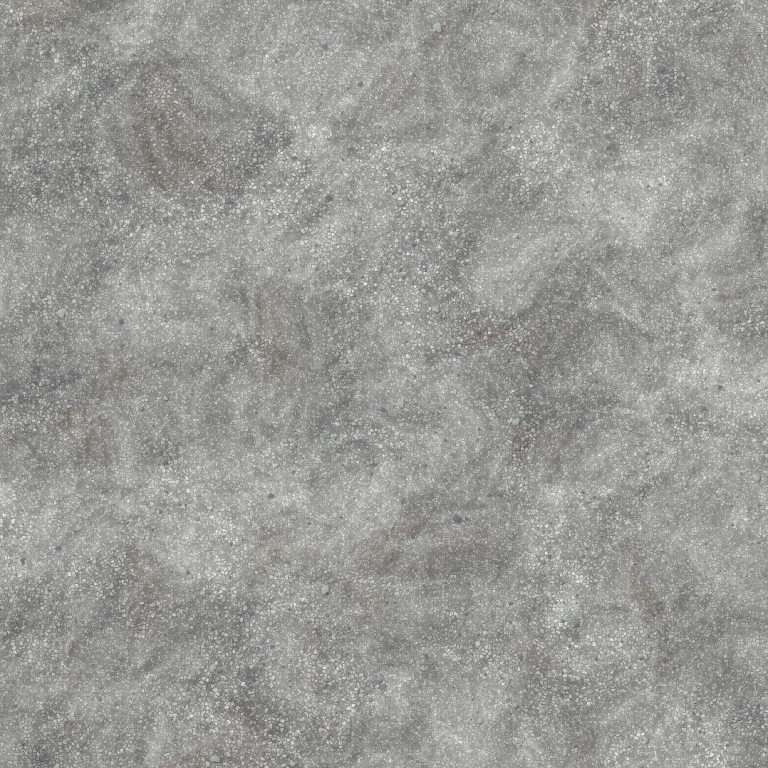
Reproduce this texture procedurally as a WebGL 2 fragment shader.

```glsl
#version 300 es
precision highp float;
// Dusty grey gravel ground: warped soft cellular clouds give the broad tone
// and rough relief, two layers of irregular cells give the grit, and sparse
// chipped pebbles with small contact shadows lie on top in the coarse patches.

#define BASE_TONE 0.615
#define CLOUD_FREQ 7.5
#define CLOUD_CONTRAST 0.24
#define RELIEF 0.16
#define WARP 0.085
#define GRIT_CELLS 195.0
#define DUST_CELLS 310.0
#define GRIT_CONTRAST 0.26
#define PEBBLE_SHARE 0.30
#define STAIN vec3(0.014, 0.001, -0.014)

uniform vec2 u_resolution;
out vec4 fragColor;

// Three random values per integer cell
vec3 hash3(vec2 cell, float seed) {
    uvec3 q = uvec3(ivec3(vec3(cell, seed)) + 4096);
    q = q * 1664525u + 1013904223u;
    q.x += q.y * q.z; q.y += q.z * q.x; q.z += q.x * q.y;
    q ^= q >> 16u;
    q.x += q.y * q.z; q.y += q.z * q.x; q.z += q.x * q.y;
    return vec3(q >> 8u) / 16777216.0;
}

// Soft cellular noise: cell values blended by distance, centred on zero
float softCells(vec2 p, float seed) {
    vec2 cell = floor(p);
    float sum = 0.0, weight = 0.0;
    for (int y = -1; y <= 1; y++)
    for (int x = -1; x <= 1; x++) {
        vec2 c = cell + vec2(x, y);
        vec3 h = hash3(c, seed);
        vec2 d = c + 0.15 + 0.7 * h.xy - p;
        float w = exp(-4.5 * dot(d, d));
        sum += w * (h.z - 0.5);
        weight += w;
    }
    return sum / weight;
}

float clouds(vec2 p) {
    float total = 0.0, amp = 0.5;
    for (int i = 0; i < 6; i++) {
        total += amp * softCells(p, float(i));
        p = mat2(1.6, 1.2, -1.2, 1.6) * p + 7.3;
        amp *= 0.74;
    }
    return total;
}

// Grit: brightness per cell, fading to dark at the borders
float grains(vec2 p, float seed) {
    vec2 cell = floor(p);
    float nearest = 9.0, second = 9.0, tone = 0.0;
    for (int y = -1; y <= 1; y++)
    for (int x = -1; x <= 1; x++) {
        vec2 c = cell + vec2(x, y);
        vec3 h = hash3(c, seed);
        float d = length(c + h.xy - p);
        if (d < nearest) { second = nearest; nearest = d; tone = h.z; }
        else second = min(second, d);
    }
    return mix(tone, tone * tone, 0.3) * smoothstep(0.0, 0.55, second - nearest);
}

// One layer of scattered pebbles painted over the ground colour
vec3 addPebbles(vec3 ground, vec2 uv, float cells, float share, float pixel) {
    vec2 p = uv * cells, cell = floor(p);
    vec3 place = hash3(cell, cells);
    vec3 look = hash3(cell, cells + 1.0);
    if (place.z > share) return ground;
    vec2 d = p - cell - mix(vec2(0.34), vec2(0.66), place.xy);
    float angle = atan(d.y, d.x) + 6.283 * look.x;
    float radius = mix(0.10, 0.23, look.y * look.y);
    radius *= 1.0 + 0.16 * sin(2.0 * angle) + 0.14 * sin(3.0 * angle + 9.0 * look.z);
    float soft = max(0.04, 0.8 * pixel * cells);
    float body = 1.0 - smoothstep(-soft, soft, length(d) - radius);
    float shadow = 1.0 - smoothstep(-0.05, 0.1, length(d - vec2(0.05, -0.07)) - radius);
    vec3 slate = vec3(0.44, 0.47, 0.49), pale = vec3(0.72, 0.76, 0.74);
    vec3 stone = mix(slate, pale, smoothstep(0.05, 0.5, look.z));
    stone += 0.12 * smoothstep(0.93, 0.97, look.z);
    stone += 0.25 * dot(d, vec2(-0.6, 0.8));
    ground *= 1.0 - 0.22 * shadow;
    return mix(ground, stone, 0.8 * body);
}

void main() {
    float side = min(u_resolution.x, u_resolution.y);
    vec2 uv = gl_FragCoord.xy / side;
    float pixel = 1.0 / side;

    // Broad tone and soft side-lit hollows
    vec2 bend = vec2(softCells(uv * 9.0, 11.0), softCells(uv * 9.0, 12.0));
    vec2 p = (uv + WARP * bend) * CLOUD_FREQ;
    float cloud = clouds(p);
    float slope = cloud - clouds(p + vec2(0.07, -0.09));
    float coarse = smoothstep(-0.2, 0.35,
        softCells(uv * 8.0 + bend, 21.0) + 0.8 * softCells(uv * 23.0, 22.0));

    // Grit, rougher where the ground is coarse; the fine dust is everywhere
    float grit = mix(0.4, 0.95, coarse) * (grains(uv * GRIT_CELLS, 31.0) - 0.23)
               + 0.75 * (grains(uv * DUST_CELLS, 32.0) - 0.23);
    float tone = BASE_TONE + CLOUD_CONTRAST * cloud + RELIEF * slope
               + GRIT_CONTRAST * grit;

    // Neutral shadows, faintly warm lights, rare brownish stains in hollows
    vec3 colour = vec3(tone) + vec3(0.001, 0.005, -0.013) * smoothstep(0.48, 0.68, tone);
    colour += STAIN * smoothstep(0.2, 0.6, softCells(uv * 15.0 + bend, 41.0) - 0.8 * cloud);

    float share = PEBBLE_SHARE * mix(0.35, 1.3, coarse);
    colour = addPebbles(colour, uv, 118.0, share, pixel);
    colour = addPebbles(colour, uv + 0.37, 71.0, 0.4 * share, pixel);
    colour = addPebbles(colour, uv + 0.71, 41.0, 0.1 * share, pixel);
    fragColor = vec4(clamp(colour, 0.0, 1.0), 1.0);
}
```
